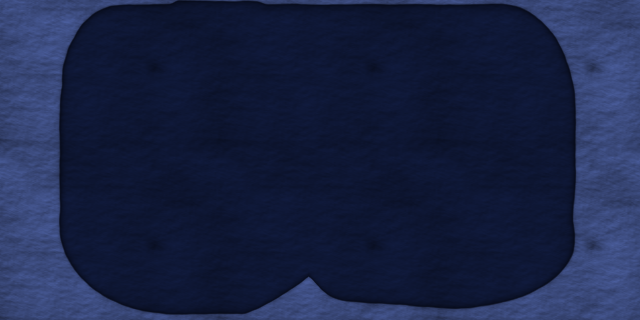
Write a WebGL 2 fragment shader that draws this background.

```glsl
#version 300 es
precision highp float;
// A dark navy panel with a worn, hand-cut outline on blue handmade paper.
// The outline is a box with elliptical corners and a notch in its floor;
// the paper is tiling value noise, lit as a shallow relief.
uniform vec2 u_resolution;
out vec4 fragColor;

const vec2 TILE = vec2(0.685, 0.555);
const vec3 PAPER = vec3(0.232, 0.292, 0.49);
const vec3 PANEL = vec3(0.054, 0.088, 0.203);
const vec3 RIM = vec3(0.015, 0.025, 0.065);

float hash(vec2 p) {
  return fract(sin(dot(p, vec2(127.1, 311.7))) * 43758.5453);
}

// Value noise that repeats after "period" cells
float noise(vec2 p, vec2 period) {
  vec2 cell = floor(p);
  vec2 f = fract(p);
  f = f * f * (3.0 - 2.0 * f);
  vec2 a = mod(cell, period);
  vec2 b = mod(cell + 1.0, period);
  return mix(mix(hash(a), hash(vec2(b.x, a.y)), f.x),
             mix(hash(vec2(a.x, b.y)), hash(b), f.x), f.y);
}

// Octaves of tiling noise over the unit square, centred on zero
float fbm(vec2 q, vec2 cells, float gain) {
  float sum = 0.0;
  float amplitude = 0.5;
  for (int i = 0; i < 4; i++) {
    sum += amplitude * (noise(q * cells, cells) - 0.5);
    cells *= 2.0;
    amplitude *= gain;
  }
  return sum;
}

// Brightness of the paper: mottling, slanted fibres and one dark dent per tile
float paperTone(vec2 p, float contrast) {
  vec2 q = p / TILE;
  float mottle = fbm(q, vec2(5.0, 6.0), 0.6);
  vec2 slant = q + vec2(0.0, 0.03 * mottle);
  float relief = fbm(slant, vec2(14.0, 24.0), 0.75)
               - fbm(slant + vec2(0.008, -0.014), vec2(14.0, 24.0), 0.75);
  vec2 dent = (fract(q - vec2(0.704, 0.427) + 0.5) - 0.5) * TILE;
  dent.y += 0.45 * dent.x;
  float shade = exp(-dot(dent / vec2(0.035, 0.022), dent / vec2(0.035, 0.022)));
  return 1.0 + contrast * (0.42 * mottle + 0.34 * relief - 0.22 * shade);
}

// Height of the panel's floor, rising to a peak at x = peak
float floorHeight(float x, float peak) {
  float d = abs(x - peak);
  float leftSide = 0.018 + 0.117 * pow(max(1.0 - d / 0.208, 0.0), 1.3);
  float rightSide = 0.036 + 0.068 * exp(-pow(d / 0.047, 1.5))
                  + 0.031 * max(1.0 - d / 0.443, 0.0);
  return x < peak ? leftSide : rightSide;
}

// Distance inward from a corner's two edges, rounded by an ellipse
float cornerDistance(vec2 inset, vec2 radius) {
  vec2 k = max(1.0 - inset / radius, 0.0);
  float len = length(k);
  if (len < 0.001) return min(radius.x, radius.y);
  return (1.0 - len) * len / length(k / radius);
}

// Approximate inward distance to the panel outline
float panelDistance(vec2 p) {
  float peak = 0.9635;
  bool isRight = p.x > peak;
  bool isTop = p.y > 0.5;
  float bump = smoothstep(0.53, 0.56, p.x) - smoothstep(0.80, 0.84, p.x);
  float left = 0.187 + 0.008 * smoothstep(0.68, 0.75, p.y);
  float right = 1.797 - 0.005 * smoothstep(0.1, 0.0, abs(p.y - 0.34));
  float ceiling = 0.987 + 0.011 * bump;
  vec2 inset = vec2(isRight ? right - p.x : p.x - left,
                    isTop ? ceiling - p.y : p.y - floorHeight(p.x, peak));
  vec2 radius = isTop ? (isRight ? vec2(0.234, 0.323) : vec2(0.195, 0.24))
                      : (isRight ? vec2(0.39, 0.208) : vec2(0.36, 0.273));
  return cornerDistance(inset, radius);
}

void main() {
  vec2 p = gl_FragCoord.xy / u_resolution.y;
  float pixel = 1.0 / u_resolution.y;

  // Ragged outline
  float wear = fbm(p, vec2(13.0), 0.5);
  float d = panelDistance(p) + 0.009 * wear;
  float inside = smoothstep(-pixel, pixel, d);

  // Paper outside, with a narrow shadow hugging the panel
  vec3 outer = PAPER * paperTone(p, 1.0);
  outer *= 1.0 - 0.3 * exp(-max(-d, 0.0) / 0.004);

  // Panel inside, with a burnt rim
  vec3 inner = PANEL * paperTone(p, 0.85);
  inner = mix(inner, RIM, 0.85 * exp(-max(d, 0.0) / 0.009));

  fragColor = vec4(mix(outer, inner, inside), 1.0);
}
```
